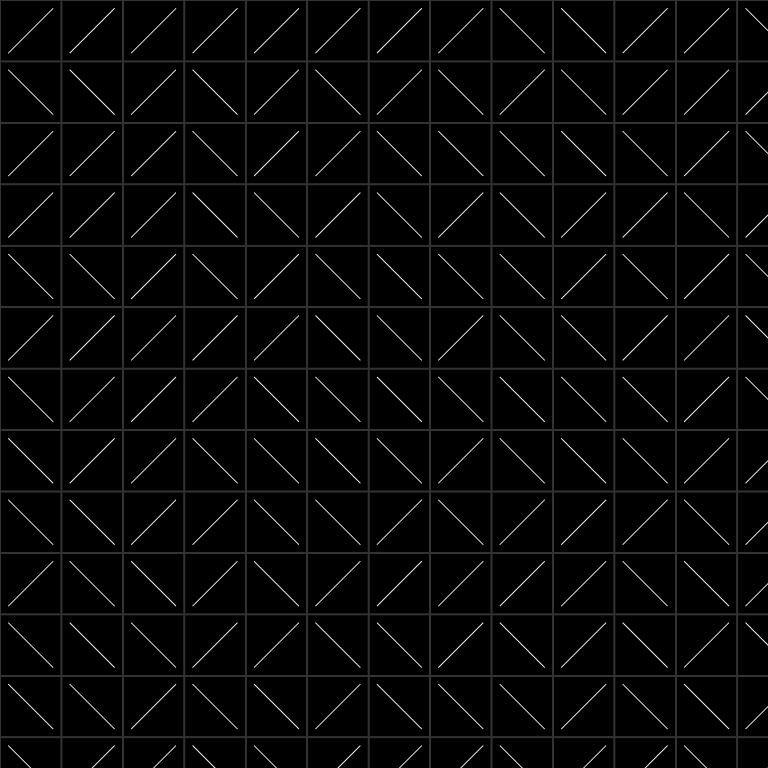
A WebGL 2 fragment shader for this pattern:

```glsl
#version 300 es
precision highp float;
// A square grid of hairlines on black, with one white diagonal stroke per cell.
// Each stroke leans left or right by a hash of its cell; all strokes are
// distances turned into filtered coverage, measured in cells from the top left.

uniform vec2 u_resolution;
out vec4 fragColor;

const float CELLS = 12.5;            // cells across and down
const float GRID_WIDTH = 0.010;      // widths and insets in cells
const float STROKE_WIDTH = 0.0145;
const float STROKE_INSET = 0.14;
const float LEAN_RIGHT_SHARE = 0.52;

const vec3 BACKGROUND = vec3(0.0);
const vec3 GRID_COLOR = vec3(0.65);
const vec3 STROKE_COLOR = vec3(1.0);

// Integer hash of a cell index, from 0 to 1
float hashCell(vec2 cell) {
    uvec2 q = uvec2(cell) * uvec2(1597334673u, 3812015801u);
    uint n = (q.x ^ q.y) * 1597334673u;
    n = (n ^ (n >> 15u)) * 2246822519u;
    n ^= n >> 13u;
    return float(n >> 8u) / 16777216.0;
}

float segmentDistance(vec2 p, vec2 a, vec2 b) {
    vec2 along = b - a;
    float t = clamp(dot(p - a, along) / dot(along, along), 0.0, 1.0);
    return length(p - a - along * t);
}

// Box-filtered line: one thinner than the filter dims instead of vanishing
float lineCoverage(float dist, float width, float blur) {
    float ramp = (0.5 * (width + blur) - dist) / blur;
    return clamp(ramp, 0.0, min(1.0, width / blur));
}

// Distances to the nearest vertical and horizontal grid lines
vec2 gridDistance(vec2 p) {
    return abs(p - round(p));
}

// Diagonal of one cell, mirrored when it leans left
float diagonalDistance(vec2 local, bool leansRight, float inset) {
    if (leansRight) local.x = 1.0 - local.x;
    return segmentDistance(local, vec2(inset), vec2(1.0 - inset));
}

void main() {
    float side = min(u_resolution.x, u_resolution.y);
    float pixel = CELLS / side;
    vec2 p = vec2(gl_FragCoord.x, u_resolution.y - gl_FragCoord.y) * pixel;

    // Grid
    vec2 d = gridDistance(p);
    float grid = max(lineCoverage(d.x, GRID_WIDTH, 2.0 * pixel),
                     lineCoverage(d.y, GRID_WIDTH, 2.0 * pixel));

    // Diagonal strokes
    bool leansRight = hashCell(floor(p)) < LEAN_RIGHT_SHARE;
    float diagonal = diagonalDistance(fract(p), leansRight, STROKE_INSET);
    float stroke = lineCoverage(diagonal, STROKE_WIDTH, pixel);

    vec3 color = mix(BACKGROUND, GRID_COLOR, grid);
    color = mix(color, STROKE_COLOR, stroke);
    fragColor = vec4(color, 1.0);
}
```
